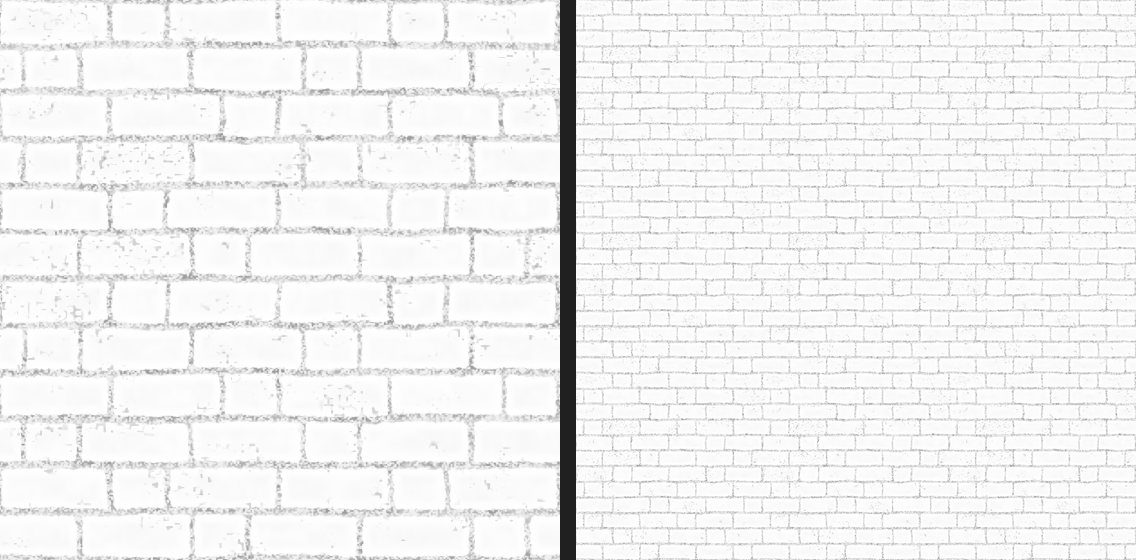
Left: one tile. Right: repeated 3 by 3.
This texture map is drawn by a WebGL 2 fragment shader. Its source:

```glsl
#version 300 es
precision highp float;
// Whitewashed brick wall: twelve courses, each repeating two long bricks and one short.
// Warped rounded boxes form the faces; wrapping value noise gives the gritty joints,
// faint clouding and scattered wear.

uniform vec2 u_resolution;
out vec4 fragColor;

const float COURSES = 12.0;
const float UNITS = 10.0;      // short-brick widths across the canvas
const float GROUP = 5.0;       // long + long + short, in units
const vec2 JOINT_HALF = vec2(0.0043, 0.0062);
const float CORNER = 0.007;
const vec3 FACE = vec3(0.995);
const vec3 MORTAR_LIGHT = vec3(0.945);
const vec3 MORTAR_DARK = vec3(0.62);

// Start of the short brick in each of six successive courses.
const float SHORT_START[6] = float[6](3.45, 2.0, 0.45, 4.0, 0.45, 2.0);

float hash(vec2 cell, float seed) {
    uvec3 v = uvec3(cell, seed) * uvec3(1597u, 7919u, 3571u);
    uint h = v.x ^ (v.y << 7) ^ (v.z << 15);
    h = h * 747796405u + 2891336453u;
    h = ((h >> ((h >> 28) + 4u)) ^ h) * 277803737u;
    h = (h >> 22) ^ h;
    return float(h >> 8) / 16777216.0;
}

// Value noise on a whole number of cells, so that it wraps.
float noise(vec2 uv, vec2 cells, float seed) {
    vec2 p = uv * cells;
    vec2 i = floor(p);
    vec2 f = p - i;
    f = f * f * (3.0 - 2.0 * f);
    vec2 a = mod(i, cells);
    vec2 b = mod(i + 1.0, cells);
    return mix(mix(hash(a, seed), hash(vec2(b.x, a.y), seed), f.x),
               mix(hash(vec2(a.x, b.y), seed), hash(b, seed), f.x), f.y);
}

float roundedBox(vec2 p, vec2 halfSize, float radius) {
    vec2 q = abs(p) - halfSize + radius;
    return length(max(q, 0.0)) + min(max(q.x, q.y), 0.0) - radius;
}

// Returns the signed distance to the brick and its integer identity.
float brick(vec2 uv, out vec2 id) {
    float course = mod(floor(uv.y * COURSES), COURSES);
    float x = uv.x * UNITS - SHORT_START[int(course) % 6];
    float u = mod(x, GROUP);
    float left = u < 1.0 ? 0.0 : (u < 3.0 ? 1.0 : 3.0);
    float width = u < 1.0 ? 1.0 : 2.0;
    id = vec2(mod(floor(x / GROUP), UNITS / GROUP) * GROUP + left, course);
    vec2 local = vec2((u - left - 0.5 * width) / UNITS, (fract(uv.y * COURSES) - 0.5) / COURSES);
    vec2 jitter = vec2(hash(id, 1.0), hash(id, 2.0)) - 0.5;
    vec2 halfSize = vec2(0.5 * width / UNITS, 0.5 / COURSES) - JOINT_HALF;
    return roundedBox(local - jitter * 0.0022, halfSize + jitter.yx * 0.0016, CORNER);
}

// Uneven joint lines: slow drift plus small nibbles.
vec2 warp(vec2 uv) {
    vec2 drift = vec2(noise(uv, vec2(10.0, 24.0), 3.0), noise(uv, vec2(11.0, 12.0), 4.0)) - 0.5;
    vec2 nibble = vec2(noise(uv, vec2(70.0), 5.0), noise(uv, vec2(70.0), 6.0)) - 0.5;
    return uv + drift * vec2(0.006, 0.007) + nibble * 0.0026;
}

vec3 mortarColor(vec2 uv, float jointY) {
    float grain = mix(noise(uv, vec2(310.0, 330.0), 7.0), noise(uv, vec2(170.0, 190.0), 8.0), 0.4);
    float patches = noise(uv, vec2(26.0, 36.0), 9.0);
    float lowerHalf = smoothstep(0.001, -0.005, jointY) * smoothstep(-0.013, -0.007, jointY);
    float shade = (0.45 + 0.75 * patches) * (1.0 - 0.45 * lowerHalf);
    return mix(MORTAR_LIGHT, MORTAR_DARK, clamp(smoothstep(0.25, 0.85, grain) * shade, 0.0, 1.0));
}

vec3 faceColor(vec2 uv, float depth, vec2 id) {
    // Faint clouding held away from the brick edges.
    float cloud = mix(noise(uv, vec2(30.0, 48.0), 10.0), noise(uv, vec2(90.0, 60.0), 11.0), 0.35);
    float tone = 0.026 * cloud * smoothstep(0.006, 0.021, depth);
    // Sparse specks, denser on the occasional worn brick.
    float worn = step(0.94, hash(id, 12.0));
    float area = smoothstep(0.66, 0.86, noise(uv, vec2(22.0, 30.0), 13.0) + 0.3 * worn);
    float speck = smoothstep(0.7, 0.94, noise(uv, vec2(150.0, 170.0), 14.0));
    float scratch = 1.0 - smoothstep(0.0, 0.09, abs(noise(uv, vec2(48.0, 64.0), 15.0) - 0.5));
    float chips = smoothstep(0.62, 0.85, noise(uv, vec2(120.0), 16.0));
    tone += area * (0.16 * speck + 0.07 * scratch * chips);
    tone += worn * 0.05 * scratch * chips;
    return FACE - tone;
}

void main() {
    vec2 uv = gl_FragCoord.xy / u_resolution;
    vec2 wall = warp(uv) + vec2(0.003, -0.0015);
    vec2 id;
    float d = brick(wall, id);
    float jointY = (fract(wall.y * COURSES + 0.5) - 0.5) / COURSES;

    // Gritty, softened boundary between face and joint.
    float crumble = noise(uv, vec2(230.0), 17.0) - 0.5;
    float edge = 0.0012 + 0.5 / u_resolution.y;
    float joint = smoothstep(-edge, edge, d + crumble * 0.0032);
    vec3 color = mix(faceColor(uv, -d, id), mortarColor(uv, jointY), joint);
    fragColor = vec4(color, 1.0);
}
```
